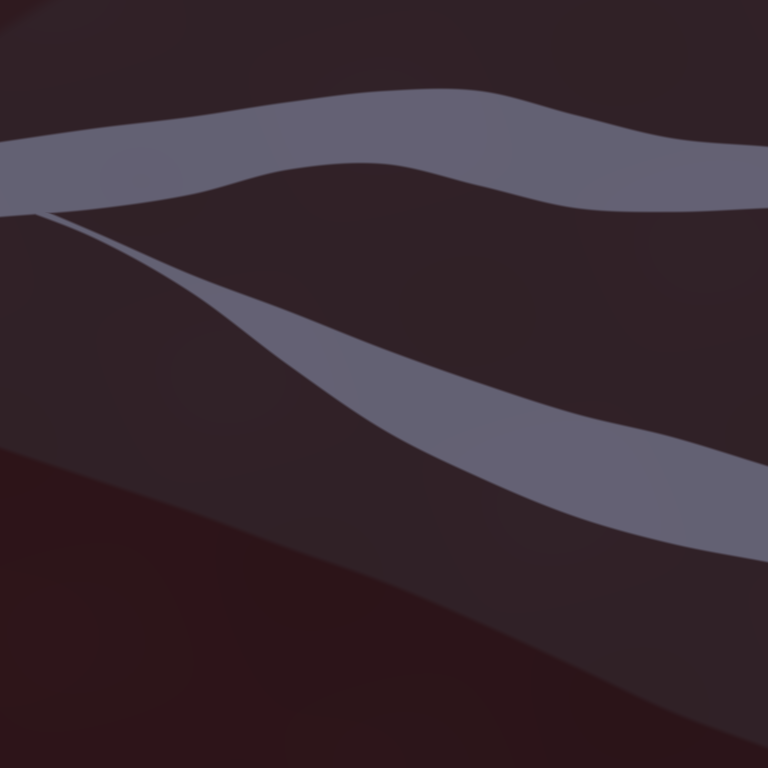
Write a Shadertoy shader that draws this background.

```glsl
// Two slate ribbons parting over a dusky plum field with a deep red slope below.

#define PLUM    vec3(0.190, 0.130, 0.153)
#define RED     vec3(0.178, 0.080, 0.098)
#define SLATE   vec3(0.390, 0.380, 0.452)
#define SOFT    0.0022
#define MOTTLE  0.003

const int LAST = 8;

// Edge heights at nine evenly spaced stations, left to right
const float UPPER_TOP[9] = float[9](.815, .833, .848, .867, .8815, .8815, .850, .820, .809);
const float UPPER_LOW[9] = float[9](.7175, .728, .747, .779, .7865, .758, .729, .724, .729);
const float LOWER_TOP[9] = float[9](.750, .697, .642, .595, .5455, .501, .461, .431, .393);
const float LOWER_LOW[9] = float[9](.738, .689, .6185, .525, .440, .378, .327, .292, .268);
const float SLOPE_TOP[9] = float[9](.4167, .375, .333, .2865, .242, .189, .1315, .073, .026);

// Approximate signed distance to a smooth edge, positive above it
float aboveEdge(vec2 p, float h[9]) {
    float s = clamp(p.x, 0.0, 1.0) * float(LAST);
    int i = min(int(s), LAST - 1);
    float t = s - float(i);
    float a = h[i];
    float b = h[i + 1];
    float before = i > 0 ? h[i - 1] : 2.0 * a - b;
    float after = i < LAST - 1 ? h[i + 2] : 2.0 * b - a;

    // Cubic through the stations, with its derivative for the slope
    float c1 = 0.5 * (b - before);
    float c2 = before - 2.5 * a + 2.0 * b - 0.5 * after;
    float c3 = 0.5 * (after - before) + 1.5 * (a - b);
    float y = a + t * (c1 + t * (c2 + t * c3));
    float slope = (c1 + t * (2.0 * c2 + 3.0 * t * c3)) * float(LAST);
    return (p.y - y) / sqrt(1.0 + slope * slope);
}

float cover(float d, float softness) {
    return smoothstep(-softness, softness, d);
}

float ribbon(vec2 p, float top[9], float low[9]) {
    float inside = min(-aboveEdge(p, top), aboveEdge(p, low));
    return cover(inside, SOFT);
}

void mainImage(out vec4 fragColor, in vec2 fragCoord) {
    vec2 p = fragCoord / iResolution.xy;

    // Plum field, with a faint red corner at the upper left
    float corner = dot(p - vec2(0.0, 0.958), normalize(vec2(-0.65, 1.0)));
    vec3 color = mix(PLUM, RED, 0.6 * cover(corner, 0.012));

    // Red slope, a little darker toward the right
    vec3 slopeColor = RED - vec3(0.010, 0.0, 0.0) * p.x;
    color = mix(color, slopeColor, cover(-aboveEdge(p, SLOPE_TOP), 2.0 * SOFT));

    // Ribbons share a body at the left, then part
    float band = max(ribbon(p, UPPER_TOP, UPPER_LOW), ribbon(p, LOWER_TOP, LOWER_LOW));
    color = mix(color, SLATE, band);

    // Faint layered waves of tone
    float wave = sin(9.0 * p.x + 4.0 * p.y) * sin(11.0 * p.y - 3.0 * p.x);
    color += MOTTLE * wave * vec3(0.6, 0.6, 1.0);

    fragColor = vec4(color, 1.0);
}
```
